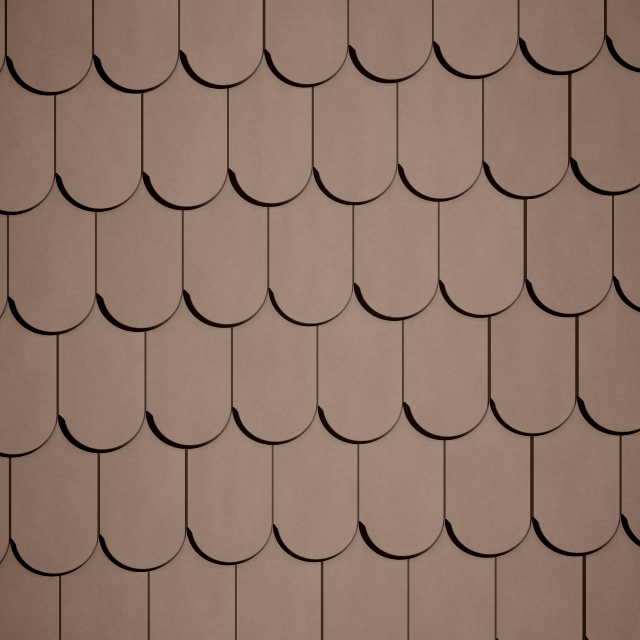
Write a Shadertoy shader that draws this texture.

```glsl
// Staggered rows of round-ended clay roof tiles with dark crescent shadows and thin seams.

const float ROW_STEP = 0.1888;  // distance between row bottoms
const float ARC_HEIGHT = 0.064; // height of the rounded tile end
const vec3 CLAY = vec3(0.635, 0.535, 0.482);
const vec3 SEAM = vec3(0.25, 0.17, 0.13);
const vec3 SHADOW = vec3(0.09, 0.035, 0.01);

float hash(vec2 p) {
    p = fract(p * vec2(0.1031, 0.1137) + 0.37);
    p += dot(p, p.yx + 33.33);
    return fract((p.x + p.y) * p.x * 17.3);
}

float noise(vec2 p) {
    vec2 i = floor(p), f = fract(p);
    f = f * f * (3.0 - 2.0 * f);
    vec2 e = vec2(0.0, 1.0);
    return mix(mix(hash(i), hash(i + e.yx), f.x),
               mix(hash(i + e.xy), hash(i + e.yy), f.x), f.y);
}

// Tiles widen slightly in the lower rows
float tilePitch(float row) {
    return 0.134 + 0.0006 * row;
}

// Horizontal tile coordinate; whole numbers are the seams
float tileCoord(float x, float row) {
    float start = 0.009 + 0.0016 * row;
    return (x - start) / tilePitch(row) - 0.55 * mod(row, 2.0);
}

// Flat tile face with its own tint, fine grain and side seams
vec3 tileFace(vec2 p, float row, float blur) {
    float u = tileCoord(p.x, row);
    vec2 id = vec2(floor(u), row);
    vec3 color = CLAY + 0.022 * (hash(id + 3.0) - 0.5);
    color += 0.012 * (fract(u) - 0.5);
    color += 0.02 * (noise(p * vec2(45.0, 18.0)) - 0.5);
    color += 0.018 * (noise(p * 210.0) - 0.5);

    float seamHash = hash(vec2(round(u), row + 40.0));
    float seamDist = abs(u - round(u)) * tilePitch(row);
    float halfWidth = 0.0005 + 0.0013 * pow(seamHash, 4.0);
    float seam = 1.0 - smoothstep(halfWidth, halfWidth + blur, seamDist);
    return mix(color, SEAM, seam * (0.75 + 0.25 * seamHash));
}

vec3 roof(vec2 p, float blur) {
    // Rows climb gently to the right, with a slight lens bow
    float bow = 0.03 * p.x * (1.0 - p.x) * (1.0 - 2.0 * p.y);
    float v = (p.y + 0.036 * p.x - bow - 0.151) / ROW_STEP;
    p.x -= 0.003 * sin(6.28318 * p.x);

    // Upper tile whose lower end may cover this point
    float row = ceil(v);
    float u = tileCoord(p.x, row);
    vec2 id = vec2(floor(u), row);
    float height = (row - v) * ROW_STEP - 0.005 * hash(id);

    // Elliptic end, negative distance inside
    vec2 q = vec2(2.0 * fract(u) - 1.0, min(height / ARC_HEIGHT - 1.0, 0.0));
    float radius = length(q);
    float dist = height > ARC_HEIGHT ? -1.0 : (radius - 1.0) * ARC_HEIGHT;
    vec2 dir = q / max(radius, 0.001);

    // Lower tile, softly darkened beside the edge
    vec3 under = tileFace(p, row + 1.0, blur);
    under *= 1.0 - 0.1 * exp(-max(dist, 0.0) / 0.005);

    // Crescent is thick at the left corner and fades to the right
    vec3 top = tileFace(p, row, blur);
    float width = (0.0046 - 0.0034 * dir.x) * (0.8 + 0.4 * hash(id + 11.0));
    width *= smoothstep(0.08, -0.2, dir.y);
    float crescent = smoothstep(-width - blur, -width + 0.5 * blur, dist);
    crescent *= smoothstep(0.0, -0.03, dir.y);
    top = mix(top, SHADOW, crescent * mix(1.0, 0.5, smoothstep(0.1, 0.9, dir.x)));

    return mix(top, under, smoothstep(-0.5 * blur, 0.5 * blur, dist));
}

void mainImage(out vec4 fragColor, in vec2 fragCoord) {
    vec2 uv = fragCoord / iResolution.xy;
    float blur = max(0.0018, 1.2 / iResolution.y);
    vec3 color = roof(vec2(uv.x, 1.0 - uv.y), blur);

    // Darker borders
    vec2 c = uv - vec2(0.52, 0.5);
    color -= 0.42 * c.x * c.x + 0.2 * c.y * c.y;
    fragColor = vec4(clamp(color, 0.0, 1.0), 1.0);
}
```
